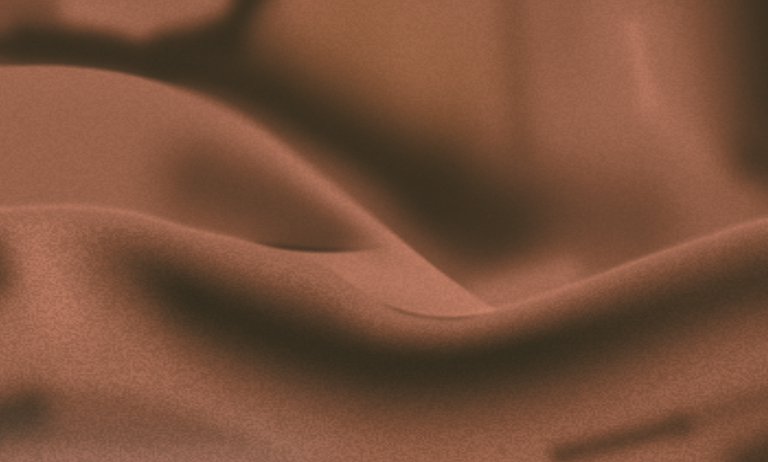
A Shadertoy shader for this texture:

```glsl
// Draws softly lit folds of copper satin with deep shadows and a fine weave.

// Fold heights at even steps across the canvas, measured from the top.
const float STEP = .139;
const float UPPER[13] = float[13](.143, .143, .161, .202, .272, .38,
    .489, .6, .691, .77, .85, .93, 1.);
const float FRONT[13] = float[13](.452, .446, .459, .496, .528, .572,
    .656, .685, .661, .615, .561, .515, .474);
const float VALLEY[13] = float[13](.5, .53, .576, .645, .705, .752,
    .783, .785, .765, .73, .69, .645, .605);

float hash(vec2 p) {
    vec3 q = fract(p.xyx * .1031);
    q += dot(q, q.yzx + 33.33);
    return fract((q.x + q.y) * q.z);
}

float noise(vec2 p) {
    vec2 i = floor(p), f = fract(p);
    f = f * f * (3. - 2. * f);
    return mix(mix(hash(i), hash(i + vec2(1, 0)), f.x),
               mix(hash(i + vec2(0, 1)), hash(i + vec2(1, 1)), f.x), f.y);
}

// Smooth Catmull-Rom curve through the heights.
float curve(float knots[13], float x) {
    float s = clamp(x / STEP, 0., 11.999), f = fract(s);
    int i = int(s);
    float a = knots[max(i - 1, 0)], b = knots[i];
    float c = knots[i + 1], d = knots[min(i + 2, 12)];
    return b + .5 * f * (c - a + f * (2. * a - 5. * b + 4. * c - d
         + f * (3. * (b - c) + d - a)));
}

float bell(float d, float width) { return exp(-d * d / (width * width)); }

// Soft brush along a segment.
float brush(vec2 p, vec4 seg, float width) {
    vec2 ab = seg.zw - seg.xy, ap = p - seg.xy;
    float h = clamp(dot(ap, ab) / dot(ab, ab), 0., 1.);
    return bell(length(ap - ab * h), width);
}

// Pulls the tone t toward a new tone under a brush.
void dab(inout float t, vec2 p, vec4 seg, float width, float tone, float amount) {
    t = mix(t, tone, amount * brush(p, seg, width));
}

float span(float x, float a, float b, float soft) {
    return smoothstep(a - soft, a + soft, x) * (1. - smoothstep(b - soft, b + soft, x));
}

// Far cloth: upright pleats and a shadow above the upper crest.
float backTone(vec2 p, float depth) {
    float t = .62 + .1 * noise(p * vec2(9, 3));
    dab(t, p, vec4(1.11, -.05, 1.13, .32), .045, .5, .8);
    dab(t, p, vec4(1.1, .45, 1.38, .48), .12, .36, .85);
    dab(t, p, vec4(1.43, .08, 1.56, .33), .1, .8, .8);
    dab(t, p, vec4(1.375, .06, 1.41, .22), .025, .98, .5);
    dab(t, p, vec4(1.41, .22, 1.62, .41), .04, .9, .5);
    dab(t, p, vec4(1.69, -.05, 1.72, .2), .17, .03, 1.);
    dab(t, p, vec4(1.65, .34, 1.75, .37), .075, .08, .8);
    float open = smoothstep(.25, .65, p.x);
    float gap = depth + mix(.045, .15, smoothstep(.3, 1., p.x));
    float shade = bell(gap, mix(.05, gap < 0. ? .14 : .09, open));
    t = mix(t, .02, .95 * shade * (1. - smoothstep(.92, 1.12, p.x)));
    dab(t, p, vec4(.96, .42, 1.08, .49), .13, .04, .85);
    dab(t, p, vec4(1.06, .645, 1.22, .6), .05, .82, .8);
    // Rolled fold in the upper left corner.
    dab(t, p, vec4(-.02, .01, .08, .02), .06, .45, 1.);
    dab(t, p, vec4(.06, .09, .36, .125), .05, .03, .95);
    dab(t, p, vec4(.36, .12, .48, .09), .06, .03, .97);
    dab(t, p, vec4(.48, .09, .55, -.02), .045, .03, .97);
    dab(t, p, vec4(.17, .02, .3, .04), .038, .76, .9);
    dab(t, p, vec4(.3, .04, .46, 0), .038, .7, .9);
    return t;
}

// Middle fold: bright along its crest, hollow above the short crease.
float middleTone(vec2 p, float depth) {
    float t = .68, right = smoothstep(.35, .75, p.x), x = p.x - .72;
    dab(t, p, vec4(.44, .39, .72, .495), .1, .26, .85);
    t = mix(t, mix(.74, .92, right), .85 * bell(depth, mix(.08, .06, right)));
    float crease = p.y - .541 + .6 * x * x;
    float reach = span(p.x, .58, .8, .06);
    t = mix(t, .18, .6 * reach * bell(min(crease, 0.), .04));
    t = mix(t, .8, reach * smoothstep(-.004, .012, crease));
    t = mix(t, .08, .7 * reach * bell(crease, .006));
    dab(t, p, vec4(.8, .59, 1.04, .66), .065, .9, .85);
    return t;
}

// Front fold: a rounded lip, a long valley and the rising cloth below.
float frontTone(vec2 p, float depth) {
    float t = .72 - .08 * smoothstep(1., 1.6, p.x);
    dab(t, p, vec4(.07, .53, .13, .68), .065, .86, .8);
    dab(t, p, vec4(-.03, .56, -.02, .6), .055, .15, .8);
    float below = p.y - curve(VALLEY, p.x);
    float width = below < 0. ? .65 * (depth - below) : mix(.1, .135, span(p.x, .35, 1.4, .2));
    float fade = smoothstep(.1, .42, p.x) * (1. - .2 * smoothstep(1.1, 1.6, p.x));
    t = mix(t, .01, fade * bell(below, width));
    t = mix(t, .74, .85 * bell(depth, mix(.03, .065, span(p.x, .48, .85, .12))));
    // Grey-lit hem at the lower left.
    float u = p.x - .15, hem = p.y - .81 - u * u * (u < 0. ? 2.7 : .7);
    float near = 1. - smoothstep(.45, .85, p.x);
    t = mix(t, .52, near * smoothstep(-.01, .07, hem));
    t = mix(t, .68, near * smoothstep(.93, 1., p.y));
    dab(t, p, vec4(-.05, .91, .06, .885), .06, .1, .8);
    // Tucked hem at the lower right.
    dab(t, p, vec4(1.22, .985, 1.48, .92), .028, .16, .75);
    dab(t, p, vec4(1.48, .92, 1.7, .85), .035, .25, .5);
    dab(t, p, vec4(1.63, 1.01, 1.72, .97), .065, .06, .85);
    return t;
}

vec3 satin(float t) {
    vec3 shadow = vec3(.205, .175, .12), copper = vec3(.49, .31, .22), sheen = vec3(.77, .5, .405);
    return t < .5 ? mix(shadow, copper, t * 2.) : mix(copper, sheen, t * 2. - 1.);
}

void mainImage(out vec4 fragColor, in vec2 fragCoord) {
    vec2 uv = fragCoord / iResolution.xy, p = vec2(uv.x * 1.668, 1. - uv.y);
    float upper = p.y - curve(UPPER, p.x), front = p.y - curve(FRONT, p.x);
    float soft = mix(.007, .025, span(p.x, .4, .8, .12));
    float t = mix(backTone(p, upper), middleTone(p, upper), smoothstep(-soft, soft, upper));
    t = mix(t, frontTone(p, front), smoothstep(-.006, .006, front));
    // Thin sheen on the lip, then woven grain.
    t += .12 * bell(front, .008) * (1. - span(p.x, .55, .85, .08));
    t -= .25 * bell(front - .004, .006) * span(p.x, .84, 1.03, .04);
    float weave = noise(p * vec2(210, 260)) - .5;
    t += weave * mix(.09, .19, smoothstep(0., .05, front)) * (.25 + t);
    vec3 color = satin(clamp(t, 0., 1.1));
    color.b -= .025 * brush(p, vec4(.75, .05, .98, .16), .16);
    color += vec3(-.01, .02, .035) * brush(p, vec4(0, 1, .6, 1.02), .12);
    fragColor = vec4(color, 1);
}
```
